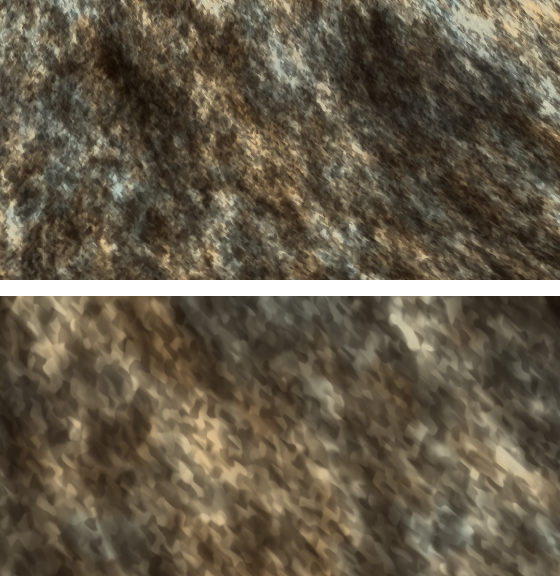
Top, the full canvas; bottom, a detail of the centre.
This texture is drawn by a Shadertoy shader. Its source:

```glsl
// Weathered brown rock face: soft cellular noise is layered over a leaning,
// fanning grain, lit along the upper edge, then tinted with rust and wet grey.
// Thin pale scratches follow the same grain.
#define OCTAVES 6
#define BASE_SCALE 3.5
#define GRAIN_AMP 0.46
#define STREAK_AMP 0.34
#define MID_TONE 0.295
#define CONTRAST 0.47
#define CELL_SHARPNESS 7.0
#define SCRATCHES 22
#define TOP_LIGHT 1.15

float hash(vec2 p) {
    vec3 q = fract(p.xyx * vec3(0.1031, 0.1030, 0.0973));
    q += dot(q, q.yzx + 33.33);
    return fract((q.x + q.y) * q.z);
}

// Cellular noise: random tone per cell, blended softly; roughly -1.7 to 1.7
float cells(vec2 p) {
    vec2 id = floor(p), f = fract(p);
    float tone = 0.0, total = 0.0001;
    for (int j = -1; j <= 1; j++)
    for (int i = -1; i <= 1; i++) {
        vec2 o = vec2(i, j), c = id + o;
        vec2 d = o + vec2(hash(c), hash(c + 71.7)) - f;
        float w = exp(-CELL_SHARPNESS * dot(d, d));
        tone += w * hash(c + 23.4);
        total += w;
    }
    return (tone / total - 0.5) * 3.4;
}

// Horizontal drift of the grain per unit of depth below the top edge
float lean(float x) { return 0.15 + 0.35 * (x - 0.5); }

// Coordinates that run along the grain
vec2 grainSpace(vec2 p) {
    float depth = 1.0 - p.y;
    return vec2((p.x - depth * lean(p.x)) * 1.25, p.y * 0.78);
}

// Layered cells, each octave turned a little and bent by sines
float rockGrain(vec2 q) {
    float sum = 0.0, scale = BASE_SCALE, amp = GRAIN_AMP;
    for (int i = 0; i < OCTAVES; i++) {
        vec2 bend = 0.22 * sin(q.yx * scale * 2.7 + float(i) * 1.9);
        sum += amp * cells(q * scale + bend + float(i) * 17.3);
        scale *= 2.0;
        amp *= 0.96;
    }
    return sum;
}

// Broad light: bright upper edge, dark upper column, dim foot
float broadLight(vec2 p) {
    float edge = p.y + 0.06 * sin(p.x * 7.0 + 1.2) + 0.04 * sin(p.x * 13.0);
    float light = TOP_LIGHT * smoothstep(0.68, 1.0, edge);
    float column = exp(-pow((p.x - 0.5) / 0.13, 2.0));
    light -= 0.95 * column * smoothstep(0.3, 0.65, p.y);
    light -= 0.45 * smoothstep(0.28, 0.0, p.y);
    return light + 0.12 * sin(p.x * 19.0 + sin(p.x * 8.0)) * p.y - 0.05;
}

// Short tapered lines scattered along the grain
float scratches(vec2 p) {
    float mark = 0.0;
    for (int i = 0; i < SCRATCHES; i++) {
        float n = float(i) + 1.0;
        vec2 a = vec2(2.0 * hash(vec2(n, 3.1)), hash(vec2(n, 8.7)) * 0.9);
        float slope = lean(a.x) + 0.35 * (hash(vec2(n, 5.3)) - 0.5);
        vec2 dir = normalize(vec2(slope, -1.0));
        float len = mix(0.04, 0.15, hash(vec2(n, 12.9)));
        float t = clamp(dot(p - a, dir), 0.0, len);
        float curve = 0.006 * sin(t * 30.0 + n);
        float d = length(p - a - dir * t - vec2(curve, 0.0));
        float taper = 1.0 - t / len;
        mark = max(mark, smoothstep(0.005, 0.001, d) * (0.3 + 0.7 * taper));
    }
    return mark;
}

void mainImage(out vec4 fragColor, in vec2 fragCoord) {
    vec2 p = fragCoord / iResolution.y;
    p.x *= 2.0 * iResolution.y / iResolution.x;
    vec2 q = grainSpace(p);

    // Tone
    float streak = cells(q * vec2(48.0, 8.0) + 0.4 * sin(q.yx * 21.0));
    float tone = rockGrain(q) + broadLight(p);
    tone += STREAK_AMP * streak * (1.0 - 0.6 * p.y);
    tone += 0.8 * scratches(p) * (0.6 + 0.25 * streak);
    float lum = min(MID_TONE * exp(CONTRAST * tone), 0.62 + 0.06 * tone);

    // Warm stone colour with rusty patches
    vec3 stone = vec3(lum + 0.038, lum, 0.87 * lum - 0.028);
    float rust = cells(q * 6.0 + 40.0) + 0.6 * cells(q * 25.0 + 9.0);
    stone *= 1.0 + vec3(0.045, -0.01, -0.07) * rust;

    // Wet grey sheen on the upper slope
    float sheen = smoothstep(0.35, 0.7, p.y) * smoothstep(1.05, 0.8, p.y);
    sheen *= smoothstep(-0.1, 1.1, cells(p * 3.3 + 5.0));
    vec3 wet = vec3(0.98, 1.0, 0.93) * (0.8 * lum + 0.07);
    fragColor = vec4(clamp(mix(stone, wet, 0.6 * sheen), 0.0, 1.0), 1.0);
}
```
